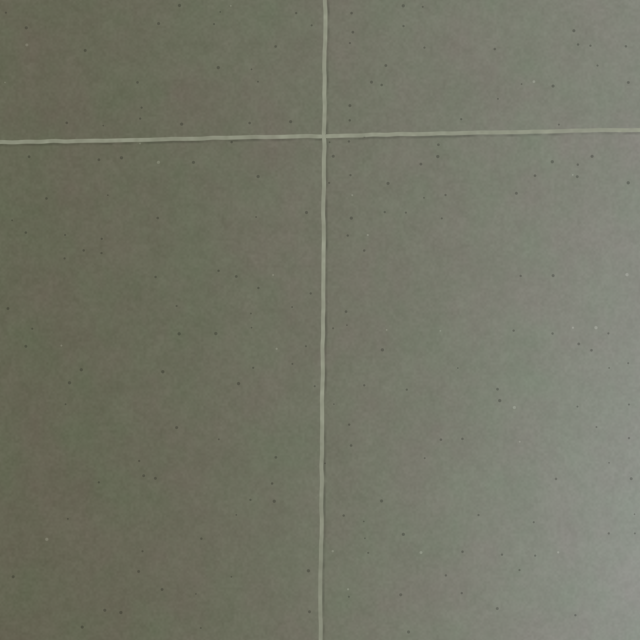
Reproduce this texture procedurally as a Shadertoy shader.

```glsl
#define TILE_SIZE 1.2
#define CROSSING vec2(0.5065, 0.7877)
#define JOINT_TILT vec2(0.0075, 0.020)
#define JOINT_WIDTH 0.0062
#define JOINT_WOBBLE 0.0016
#define GRAIN 0.030
#define MOTTLE 0.022
#define SPECK_CELLS 34.0
#define TILE_DARK vec3(0.392, 0.392, 0.322)
#define TILE_LIGHT vec3(0.525, 0.538, 0.498)
#define JOINT_COLOR vec3(0.615, 0.630, 0.555)

float hash(vec2 p) {
    uvec2 q = uvec2(ivec2(floor(p))) * uvec2(1597u, 3571u);
    uint n = (q.x ^ q.y) * 74773u;
    n = (n ^ (n >> 15u)) * 48271u;
    n ^= n >> 13u;
    return float(n & 65535u) / 65535.0;
}

float noise(vec2 p) {
    vec2 i = floor(p), f = fract(p);
    f = f * f * (3.0 - 2.0 * f);
    return mix(mix(hash(i), hash(i + vec2(1, 0)), f.x),
               mix(hash(i + vec2(0, 1)), hash(i + vec2(1, 1)), f.x), f.y);
}

float fbm(vec2 p) {
    float sum = 0.0, amp = 0.5;
    for (int i = 0; i < 4; i++) {
        sum += amp * (noise(p) - 0.5);
        p = p * 2.03 + 17.0;
        amp *= 0.6;
    }
    return sum;
}

// Signed offset from the nearest line of a repeating joint
float jointOffset(float x) {
    return (fract(x / TILE_SIZE + 0.5) - 0.5) * TILE_SIZE;
}

// Soft band of a given width around zero
float band(float d, float width, float blur) {
    return 1.0 - smoothstep(-blur, blur, abs(d) - 0.5 * width);
}

// One small round fleck in some of the cells
float specks(vec2 uv, float seed, float density, float blur) {
    vec2 p = uv * SPECK_CELLS, cell = floor(p) + seed;
    vec2 center = 0.25 + 0.5 * vec2(hash(cell + 31.0), hash(cell + 67.0));
    float radius = 0.035 + 0.05 * hash(cell + 93.0);
    float edge = blur * SPECK_CELLS;
    float dist = length(fract(p) - center);
    return step(hash(cell), density) * (1.0 - smoothstep(radius - edge, radius + edge, dist));
}

vec3 tileSurface(vec2 uv, float blur) {
    // Daylight from the right, with a sheen in the lower corner
    float light = pow(uv.x, 1.5) + 0.06 * uv.y * (1.0 - uv.x);
    light += 0.28 * exp(-7.0 * dot(uv - vec2(1.03, 0.1), uv - vec2(1.03, 0.1)));
    light -= 0.10 * smoothstep(0.6, 1.0, uv.x) * smoothstep(0.5, 1.0, uv.y);
    vec3 color = mix(TILE_DARK, TILE_LIGHT, light);

    // Cloudy mottling, green and red tints, fine grain
    color += MOTTLE * (fbm(uv * 28.0) + 0.8 * fbm(uv * 75.0 + 40.0));
    color += vec3(0.026, -0.018, 0.012) * fbm(uv * vec2(17.0, 13.0) + 80.0);
    color += GRAIN * (noise(uv * 190.0) + noise(uv * 310.0 + 9.0) - 1.0) * 0.6;

    // Dark pits and rare pale flecks
    color *= 1.0 - 0.22 * specks(uv, 100.0, 0.16, blur);
    color += 0.09 * specks(uv, 300.0, 0.025, blur);
    return color;
}

void mainImage(out vec4 fragColor, in vec2 fragCoord) {
    vec2 uv = fragCoord / iResolution.xy;
    float blur = max(0.0013, 0.8 / iResolution.y);
    vec3 color = tileSurface(uv, blur);

    // Slightly tilted, uneven joints
    vec2 wobble = JOINT_WOBBLE * (vec2(noise(vec2(uv.y * 48.0, 5.0)),
                                       noise(vec2(uv.x * 48.0, 25.0))) - 0.5);
    vec2 p = uv - CROSSING - JOINT_TILT * (uv.yx - CROSSING.yx) + wobble;
    vec2 d = vec2(jointOffset(p.x), jointOffset(p.y));

    // Thin shadow along the tile edges
    float shadow = max(band(d.x - 0.0045, 0.004, 0.002) * noise(vec2(uv.y * 60.0, 51.0)),
                       band(d.y + 0.0045, 0.004, 0.002) * noise(vec2(uv.x * 60.0, 71.0)));
    color *= 1.0 - 0.16 * shadow;

    // Grout, worn along its length and fading toward the bottom
    float fade = mix(0.62, 0.92, smoothstep(0.0, 0.45, uv.y));
    float upright = band(d.x, JOINT_WIDTH, blur) * fade;
    float level = band(d.y, JOINT_WIDTH, blur) * 0.85;
    float wear = 0.82 + 0.36 * (noise(uv * 70.0 + 13.0) - 0.5);
    vec3 grout = JOINT_COLOR + 0.05 * (noise(uv * 150.0 + 3.0) - 0.5);
    color = mix(color, grout, max(upright, level) * wear);

    fragColor = vec4(color, 1.0);
}
```
